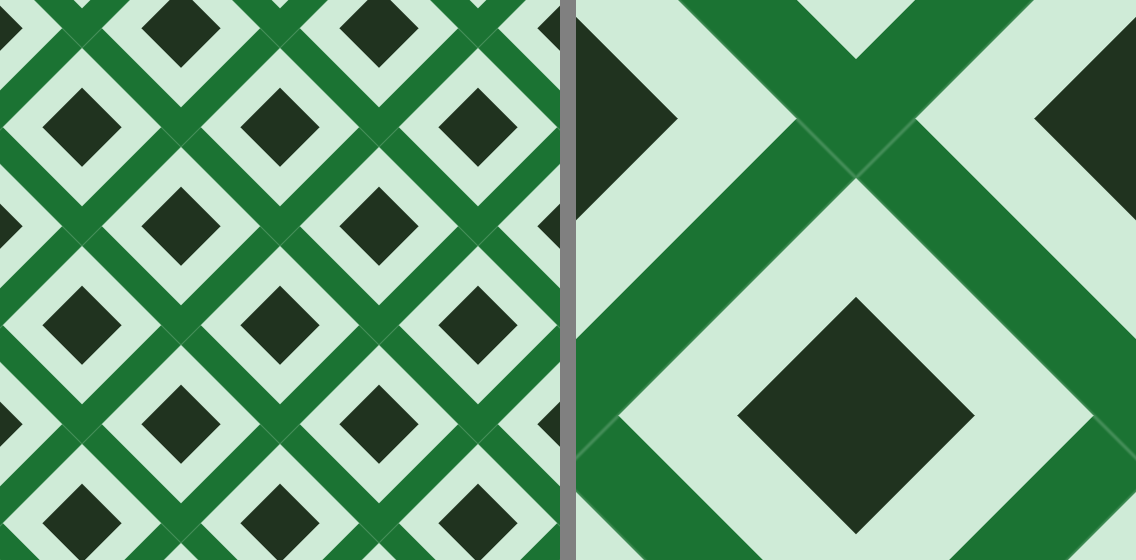
Left, the full canvas; right, a detail of the centre.
Write a Shadertoy shader that draws this pattern.

```glsl
// Diagonal green lattice over pale diamonds with dark centres and faint tile seams.

// Signed distance to an axis-aligned square centred on the origin.
float squareDistance(vec2 p, float halfSide) {
    vec2 d = abs(p) - halfSide;
    return length(max(d, 0.0)) + min(max(d.x, d.y), 0.0);
}

// Antialiased coverage of the inside of a shape.
float coverage(float dist, float pixel) {
    return clamp(0.5 - dist / pixel, 0.0, 1.0);
}

void mainImage(out vec4 fragColor, in vec2 fragCoord) {
    const vec3 paleMint = vec3(0.812, 0.922, 0.843);
    const vec3 leafGreen = vec3(0.106, 0.451, 0.200);
    const vec3 darkOlive = vec3(0.125, 0.200, 0.122);
    const float tilesPerUnit = 4.0;

    float canvas = min(iResolution.x, iResolution.y);
    float pixel = tilesPerUnit / canvas;

    // Turn by 45 degrees around one diamond's centre, then repeat in square cells
    vec2 p = fragCoord / canvas - vec2(0.5, 0.4193);
    vec2 diagonal = vec2(p.x - p.y, -p.x - p.y) * inversesqrt(2.0);
    vec2 cell = fract(diagonal * tilesPerUnit + 0.5) - 0.5;

    // Hairline seams continue two diamond edges across each crossing
    vec2 seamDistance = abs(cell + 0.4);
    float seam = 1.0 - smoothstep(0.0, 0.008, min(seamDistance.x, seamDistance.y));
    vec3 color = mix(leafGreen, paleMint, 0.22 * seam);

    // Pale diamond with a dark one half its size inside
    color = mix(color, paleMint, coverage(squareDistance(cell, 0.4), pixel));
    color = mix(color, darkOlive, coverage(squareDistance(cell, 0.2), pixel));

    fragColor = vec4(color, 1.0);
}
```
